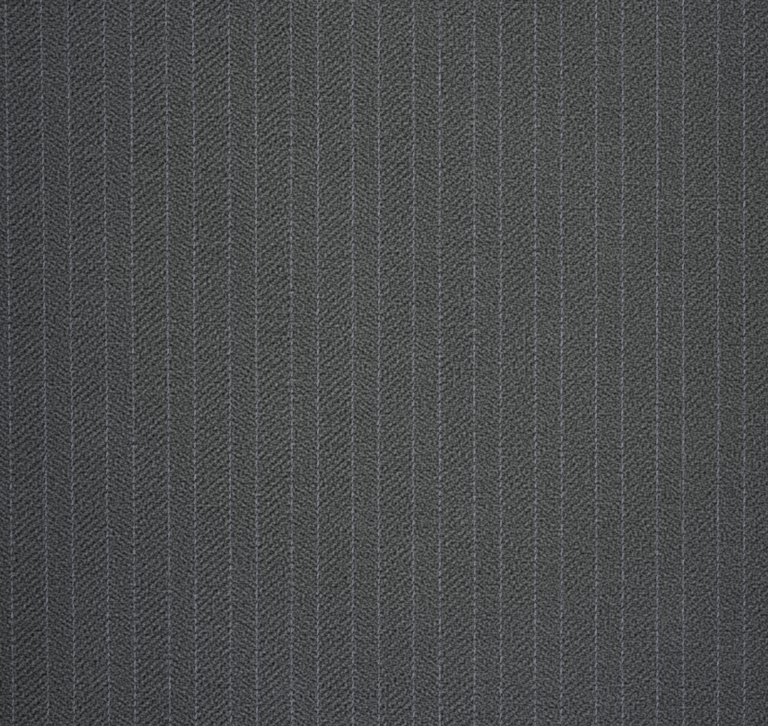
Give the GLSL for this texture, as a Shadertoy shader.

```glsl
// Charcoal herringbone suiting with stitched lavender pinstripes in uneven pairs.

float hash(vec2 p) {
    vec3 q = fract(vec3(p.xyx) * 0.1031);
    q += dot(q, q.yzx + 33.33);
    return fract((q.x + q.y) * q.z);
}

float cornerSlope(vec2 cell, vec2 offset) {
    float angle = 6.2832 * hash(cell);
    return dot(vec2(cos(angle), sin(angle)), offset);
}

float gradientNoise(vec2 p) {
    vec2 i = floor(p), f = fract(p);
    vec2 s = f * f * f * (f * (f * 6.0 - 15.0) + 10.0);
    vec2 e = vec2(1.0, 0.0);
    return mix(mix(cornerSlope(i, f), cornerSlope(i + e, f - e), s.x),
               mix(cornerSlope(i + e.yx, f - e.yx), cornerSlope(i + 1.0, f - 1.0), s.x), s.y);
}

// Diagonal ribs broken into short yarn floats
float twill(vec2 p, float slope, float pitch) {
    float ribs = (p.y - slope * p.x) * pitch;
    float row = floor(ribs);
    float floats = sin(6.2832 * (p.x * 185.0 + 0.5 * row));
    float ridge = sin(6.2832 * ribs);
    return 0.06 * ridge + 0.035 * floats * (0.6 + 0.4 * ridge);
}

// One dashed stripe; across is the signed distance from its centre
float stitches(float across, float y, float id) {
    float row = y * 96.0 + hash(vec2(id, 7.0)) - across * 110.0;
    float strength = 0.6 + 0.4 * hash(vec2(id, floor(row)) + 40.0);
    float dash = 1.0 - smoothstep(0.2, 0.4, abs(fract(row) - 0.5));
    float width = 1.0 - smoothstep(0.0004, 0.0021, abs(across));
    return width * (0.12 + 0.88 * dash) * strength;
}

void mainImage(out vec4 fragColor, in vec2 fragCoord) {
    vec2 uv = fragCoord / iResolution.x;

    // The cloth leans a little at the left and wavers everywhere
    vec2 cloth = uv;
    cloth.x += 0.011 * uv.y * max(1.0 - uv.x / 0.4, 0.0);
    cloth += 0.0008 * vec2(gradientNoise(uv * vec2(9.0, 6.0)),
                           gradientNoise(uv * 14.0 + 31.0));

    // Each repeat holds a wide band and a narrow band
    float period = 0.0793, split = 0.57;
    float repeat = cloth.x / period - 0.22;
    float t = fract(repeat);
    float id = floor(repeat);

    // Opposed twills, softer towards the right
    float wide = twill(cloth, 0.85, 96.0);
    float narrow = 0.75 * twill(cloth, -0.65, 132.0);
    float inNarrow = smoothstep(split - 0.01, split + 0.01, t);
    float weave = mix(wide, narrow, inNarrow) * mix(1.0, 0.65, smoothstep(0.3, 0.8, uv.x));

    // Fibre grain and faint uneven yarns
    float grain = 0.22 * gradientNoise(cloth * vec2(310.0, 350.0))
                + 0.07 * gradientNoise(cloth * vec2(190.0, 230.0) + 17.0)
                + 0.03 * gradientNoise(cloth * vec2(12.0, 190.0) + 5.0)
                + 0.01 * gradientNoise(uv * 6.0 + 71.0);

    // Light falls off from the centre, most of all at the left
    vec2 away = uv - vec2(0.59, 0.58);
    float light = 0.317 - 0.18 * away.x * away.x - 0.08 * away.y * away.y;
    float shade = light + (weave + grain) * light / 0.31;
    vec3 tint = mix(vec3(0.98, 1.01, 0.99), vec3(0.98, 0.995, 1.03),
                    smoothstep(0.05, 0.35, dot(away, away)));
    vec3 color = shade * tint;

    // Stripes on both edges of the wide band
    float nearest = t - round(t);
    float stripe = max(stitches(nearest * period, cloth.y, 2.0 * round(repeat)),
                       stitches((t - split) * period, cloth.y, 2.0 * id + 1.0));
    vec3 lavender = vec3(0.54, 0.53, 0.60) * light / 0.31 + 0.5 * grain;
    color = mix(color, lavender, 0.85 * stripe);

    fragColor = vec4(clamp(color, 0.0, 1.0), 1.0);
}
```
